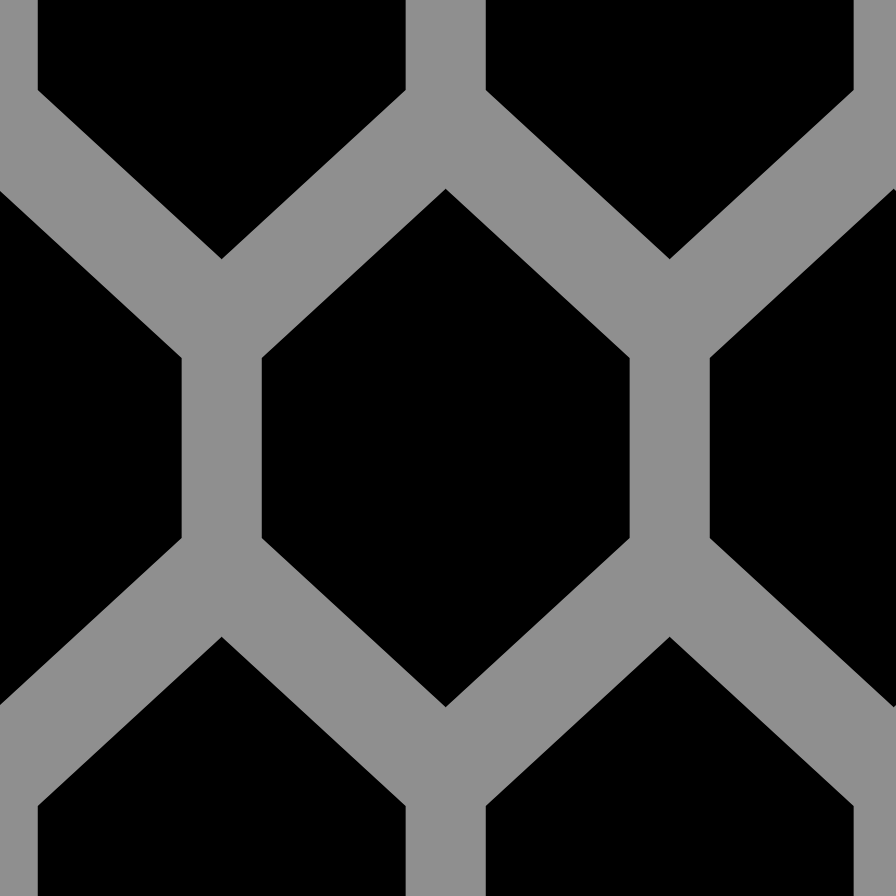
A Shadertoy shader for this pattern:

```glsl
// Signed distance to an upright hexagon with vertical sides
float hexagon(vec2 p) {
    p = abs(p);
    float slanted = dot(p - vec2(0.0, 0.2893), normalize(vec2(0.92, 1.0)));
    return max(p.x - 0.2053, slanted);
}

// Nearest hexagon of a lattice two across and one down
float hexLattice(vec2 p) {
    vec2 period = vec2(0.5, 1.0);
    return hexagon(mod(p + 0.5 * period, period) - 0.5 * period);
}

void mainImage(out vec4 fragColor, in vec2 fragCoord) {
    vec2 uv = fragCoord / iResolution.xy;
    vec2 p = uv - vec2(0.4974, 0.5);

    // Staggered rows: a second lattice shifted by half a period
    float dist = min(hexLattice(p), hexLattice(p - vec2(0.25, 0.5)));

    // Flat grey mesh around black cells
    float edge = 0.6 / min(iResolution.x, iResolution.y);
    float mesh = smoothstep(-edge, edge, dist);
    fragColor = vec4(vec3(0.56 * mesh), 1.0);
}
```
